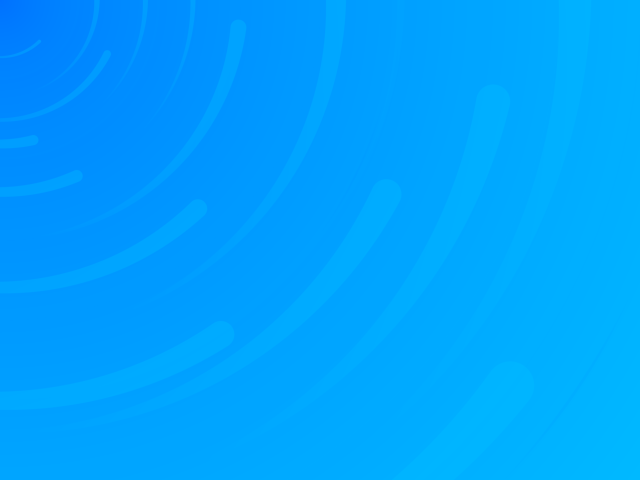
Reproduce this background procedurally as a WebGL 1 fragment shader.

```glsl
precision highp float;
// Blue radial gradient with concentric, tapering round-capped arcs around the top left corner.
uniform vec2 u_resolution;

// Coverage of an arc: round cap at angle "start", thinning and fading towards "end".
float arc(vec2 p, float radius, float halfWidth, float start, float end) {
  float angle = atan(p.y, p.x);
  float t = clamp((angle - start) / (end - start), 0.0, 1.0);
  float cap = length(p - radius * vec2(cos(start), sin(start))) - halfWidth;
  float body = abs(length(p) - radius) - halfWidth * mix(1.0, 0.1, t);
  float d = angle < start ? cap : body;
  float edge = 0.75 / u_resolution.y;
  return (1.0 - smoothstep(-edge, edge, d)) * (1.0 - t * t);
}

// Thin crescent that narrows to a point at both angles.
float sliver(vec2 p, float radius, float halfWidth, float start, float end) {
  float t = clamp((atan(p.y, p.x) - start) / (end - start), 0.0, 1.0);
  float swell = 4.0 * t * (1.0 - t);
  float edge = 0.75 / u_resolution.y;
  float d = abs(length(p) - radius) - halfWidth * swell;
  return (1.0 - smoothstep(-edge, edge, d)) * swell;
}

void main() {
  // Height is one unit; the origin of p is the top left corner, y points down.
  vec2 p = vec2(gl_FragCoord.x, u_resolution.y - gl_FragCoord.y) / u_resolution.y;
  float r = length(p);
  float edge = 0.75 / u_resolution.y;

  // Radial gradient with a deeper corner
  float green = 0.502 + 0.187 * r - 0.02 * r * r - 0.06 * exp(-10.0 * r);

  // Faint steps at the rims of evenly spaced discs
  for (int i = 1; i <= 8; i++) {
    green -= 0.004 * smoothstep(-edge, edge, r - float(i) / 6.0);
  }

  // Arcs that enter from the top edge
  float light = arc(p, 0.202, 0.0065, -0.2, 1.25);
  light = max(light, arc(p, 0.303, 0.0065, -0.2, 0.8));
  light = max(light, arc(p, 0.402, 0.0065, -0.2, 0.75));
  light = max(light, arc(p, 0.700, 0.0225, -0.1, 1.2));
  light = max(light, 0.25 * arc(p, 0.835, 0.0105, -0.2, 0.55));
  light = max(light, 0.9 * arc(p, 1.198, 0.0390, -0.15, 0.87));

  // Arcs that begin with a visible cap
  light = max(light, arc(p, 0.119, 0.0035, 0.81, 2.4));
  light = max(light, arc(p, 0.250, 0.0080, 0.467, 2.3));
  light = max(light, arc(p, 0.300, 0.0105, 1.337, 3.0));
  light = max(light, arc(p, 0.400, 0.0125, 1.16, 3.0));
  light = max(light, arc(p, 0.500, 0.0165, 0.115, 1.42));
  light = max(light, arc(p, 0.599, 0.0195, 0.812, 2.6));
  light = max(light, arc(p, 0.835, 0.0280, 0.987, 2.6));
  light = max(light, arc(p, 0.901, 0.0315, 0.466, 1.52));
  light = max(light, arc(p, 1.049, 0.0355, 0.203, 1.15));
  light = max(light, arc(p, 1.332, 0.0500, 0.647, 1.9));
  green = mix(green, 0.75, 0.35 * light);

  // Dark hairline crescents
  green -= 0.018 * sliver(p, 1.450, 0.003, 0.42, 0.78);
  green -= 0.010 * sliver(p, 0.826, 0.002, 0.25, 0.65);

  gl_FragColor = vec4(0.0, green, 1.0, 1.0);
}
```
